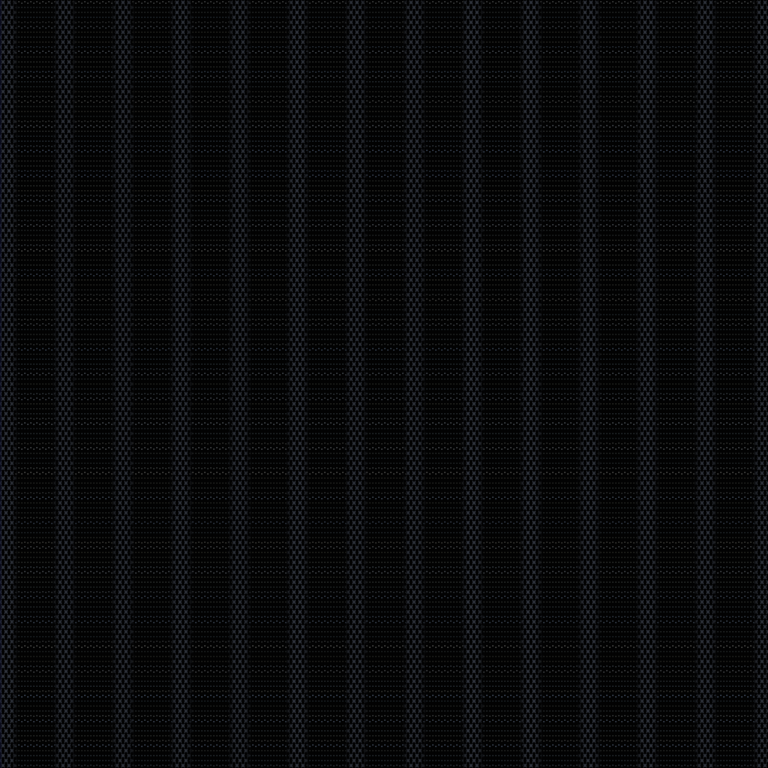
Give the GLSL for this pattern, as a WebGL 2 fragment shader.

```glsl
#version 300 es
precision highp float;
// Dark woven mesh: vertical stripes of broken chain links over fine rows of dashes.

uniform vec2 u_resolution;
out vec4 outColor;

const float STRIPE_PERIOD = 0.0759;
const float STRIPE_CENTER = 0.0081;
const float STRIPE_HALF_WIDTH = 0.0112;
const float STRIPE_SOFTNESS = 0.0060;
const float STRAND_PITCH = 1.0 / 256.0;
const float STRAND_SWAY = 0.26;
const float LINK_WIDTH = 0.0017;
const float LINK_GAP_LEVEL = 0.22;
const float ROW_COUNT = 155.0;
const float ROW_SHIFT = 4.5;
const float ROWS_PER_BAND = 5.0;
const float DASH_LENGTH = 0.0025;
const float DASH_THICKNESS = 0.0019;
const float DASH_LIFT = 0.15;
const float EDGE_WIDTH = 0.002;
const float PI = 3.14159265;

const vec3 GROUND = vec3(0.008, 0.008, 0.009);
const vec3 LINK_COLOR = vec3(0.190, 0.208, 0.245);
const vec3 ROW_COLOR = vec3(0.092, 0.104, 0.106);
const vec3 BAND_COLOR = vec3(0.165, 0.182, 0.202);
const vec3 WARM_TINT = vec3(1.12, 1.00, 0.84);
const vec3 COOL_TINT = vec3(0.92, 1.00, 1.12);
const vec3 EDGE_COLOR = vec3(0.07, 0.08, 0.20);

float hash(vec2 p) {
    return fract(sin(dot(p, vec2(127.1, 311.7))) * 43758.5453);
}

// Antialiased coverage of a thread at the given distance from its axis.
float thread(float distanceToAxis, float width, float pixel) {
    return clamp((0.5 * width - abs(distanceToAxis)) / pixel + 0.5, 0.0, 1.0);
}

// Neighbouring strands sway in opposition and dim where they change sides.
float chainLinks(vec2 p, float rowPosition, float pixel) {
    float strand = floor(p.x / STRAND_PITCH);
    float side = 1.0 - 2.0 * mod(strand, 2.0);
    float swing = cos(PI * rowPosition);
    float axis = (strand + 0.5 + STRAND_SWAY * side * swing) * STRAND_PITCH;
    float stroke = mix(LINK_GAP_LEVEL, 1.0, smoothstep(0.1, 0.8, abs(swing)));
    return thread(p.x - axis, LINK_WIDTH, pixel) * stroke;
}

// Short dashes along each row, alternately lifted and lowered by the given amount.
float dashRow(vec2 p, float rowPosition, float lift, float pixel) {
    float dash = floor(p.x / STRAND_PITCH);
    float side = 1.0 - 2.0 * mod(dash, 2.0);
    float dy = (rowPosition - floor(rowPosition + 0.5) - lift * side) / ROW_COUNT;
    float dx = p.x - (dash + 0.25) * STRAND_PITCH;
    return thread(dx, DASH_LENGTH, pixel) * thread(dy, DASH_THICKNESS, pixel);
}

void main() {
    vec2 p = gl_FragCoord.xy / u_resolution;
    float pixel = 1.0 / min(u_resolution.x, u_resolution.y);

    // Position within the stripes
    float stripeX = (p.x - STRIPE_CENTER) / STRIPE_PERIOD;
    float stripeIndex = floor(stripeX + 0.5);
    float fromStripe = abs(stripeX - stripeIndex) * STRIPE_PERIOD;
    float stripe = 1.0 - smoothstep(STRIPE_HALF_WIDTH - STRIPE_SOFTNESS,
                                    STRIPE_HALF_WIDTH + STRIPE_SOFTNESS, fromStripe);

    // Each band has one bright row and a weaker one beside it
    float rowPosition = p.y * ROW_COUNT - ROW_SHIFT;
    float row = floor(rowPosition + 0.5);
    float rowInBand = mod(row, ROWS_PER_BAND);
    float band = rowInBand < 0.5 ? 1.0 : (rowInBand < 1.5 ? 0.45 : 0.0);

    // Slight differences of tint and strength between rows and stripes
    vec3 tint = mix(COOL_TINT, WARM_TINT, hash(vec2(row, 3.0)));
    float rowStrength = mix(0.85, 1.12, hash(vec2(row, 8.0)));
    float stripeStrength = mix(0.96, 1.04, hash(vec2(stripeIndex, 5.0)));

    // Weave the rows and the links over the ground
    vec3 rowColor = mix(ROW_COLOR, BAND_COLOR, band) * tint * rowStrength;
    vec3 linkColor = LINK_COLOR * stripeStrength;
    float rows = dashRow(p, rowPosition, DASH_LIFT * band, pixel) * (1.0 - stripe);
    float links = chainLinks(p, rowPosition, pixel) * stripe;
    vec3 color = mix(GROUND, rowColor, rows);
    color = mix(color, linkColor, links);

    // Cool selvage along the left side
    float edge = clamp((EDGE_WIDTH - p.x) / pixel + 0.5, 0.0, 1.0);
    color = mix(color, EDGE_COLOR, 0.5 * edge);

    outColor = vec4(color, 1.0);
}
```
